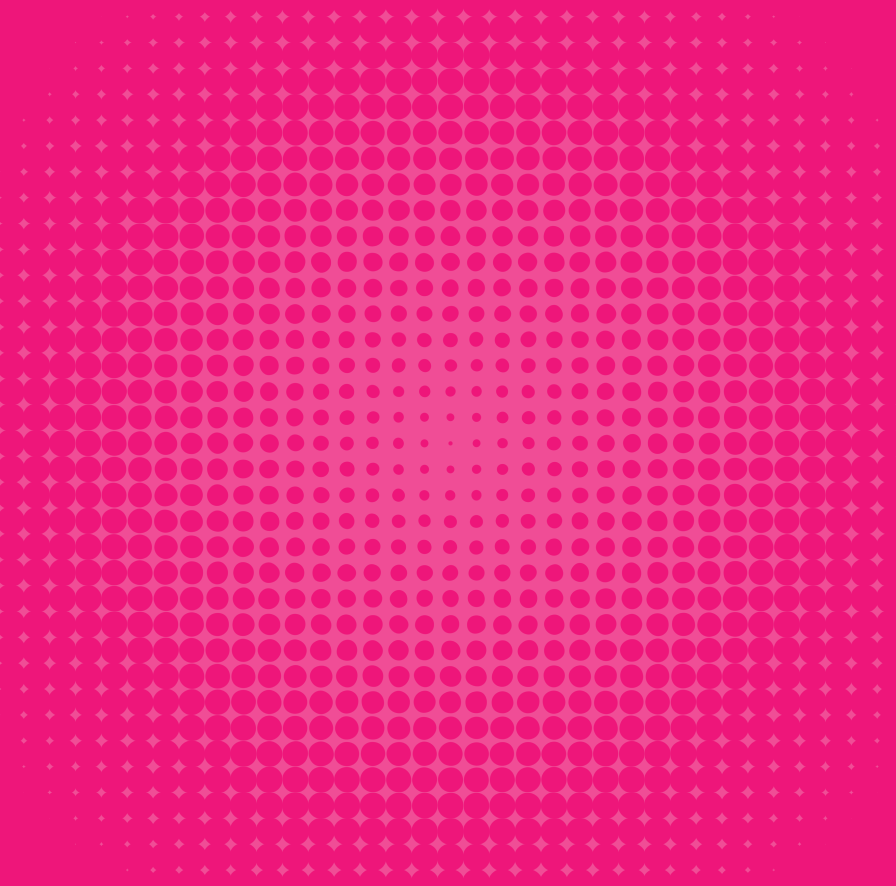
Give the GLSL for this background, as a Shadertoy shader.

```glsl
// Radial halftone: a square grid of pink dots that swell away from the centre,
// merge into star-shaped gaps and finally close to a solid field.
// Each pixel compares its distance to the nearest dot centre with a radial tone.

#define CENTER      vec2(0.5028, 0.4996)   // middle dot, fraction of the canvas
#define PITCH       0.02919                // dot spacing, fraction of the height
#define CORE_AREA   0.005                  // squared dot radius at the centre, in cells
#define AREA_GROWTH 0.0174                 // growth of squared radius per cell outward
#define CLOSE_START 16.0                   // ring where the gaps start to close faster
#define CLOSE_WIDTH 5.2                    // cells until the gaps are gone
#define CLOSE_GAIN  0.125
#define WOBBLE      0.055                  // unevenness of the dot outlines
#define WOBBLE_FREQ 1.7
#define DOT_COLOR   vec3(0.933, 0.086, 0.480)
#define GAP_COLOR   vec3(0.940, 0.302, 0.590)

// Pseudo-random gradient direction for a lattice point
vec2 latticeGradient(vec2 cell) {
    float h = fract(sin(dot(cell, vec2(127.1, 311.7))) * 43758.5);
    return vec2(cos(6.2832 * h), sin(6.2832 * h));
}

float gradientNoise(vec2 p) {
    vec2 i = floor(p), f = fract(p);
    vec2 u = f * f * (3.0 - 2.0 * f);
    float a = dot(latticeGradient(i), f);
    float b = dot(latticeGradient(i + vec2(1, 0)), f - vec2(1, 0));
    float c = dot(latticeGradient(i + vec2(0, 1)), f - vec2(0, 1));
    float d = dot(latticeGradient(i + vec2(1, 1)), f - vec2(1, 1));
    return mix(mix(a, b, u.x), mix(c, d, u.x), u.y);
}

// Dot radius in cells at a given distance from the centre
float dotRadius(float ring) {
    float closing = max(ring - CLOSE_START, 0.0) / CLOSE_WIDTH;
    closing *= closing;
    return sqrt(CORE_AREA + AREA_GROWTH * ring + CLOSE_GAIN * closing * closing);
}

void mainImage(out vec4 fragColor, in vec2 fragCoord) {
    // Grid space: one unit per dot, origin on the middle dot
    vec2 grid = (fragCoord - CENTER * iResolution.xy) / (iResolution.y * PITCH);
    float pixel = 1.0 / (iResolution.y * PITCH);
    float ring = length(grid);

    // Distance to the nearest dot outline, roughened mostly in the middle rings
    vec2 local = fract(grid + 0.5) - 0.5;
    float roughness = WOBBLE * smoothstep(0.0, 3.0, ring)
                    * mix(1.0, 0.3, smoothstep(7.0, 16.0, ring));
    float edge = length(local) - dotRadius(ring)
               + roughness * gradientNoise(grid * WOBBLE_FREQ + 40.0);

    float gap = smoothstep(-0.7 * pixel, 0.7 * pixel, edge);
    fragColor = vec4(mix(DOT_COLOR, GAP_COLOR, gap), 1.0);
}
```
